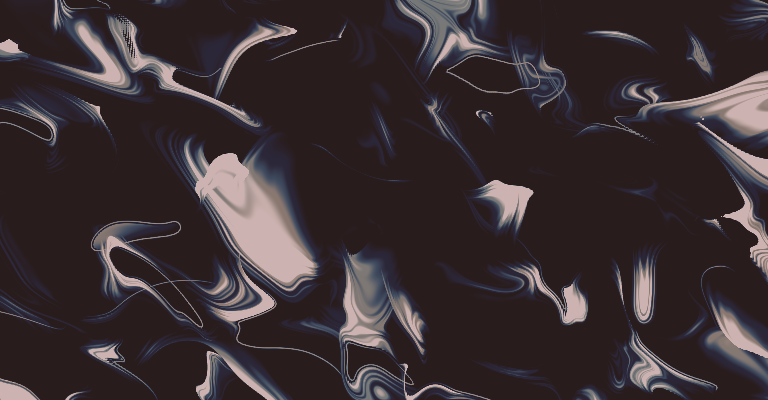
Write a Shadertoy shader that draws this background.

```glsl
// Dark liquid silk: warped folds with pale crests, blue sheen and fine flow streaks.

vec2 hashDirection(vec2 cell) {
    vec3 h = fract(vec3(cell.xyx) * vec3(0.1031, 0.1030, 0.0973));
    h += dot(h, h.yzx + 33.33);
    float angle = 6.2832 * fract((h.x + h.y) * h.z);
    return vec2(cos(angle), sin(angle));
}

float gradientNoise(vec2 p) {
    vec2 i = floor(p), f = fract(p);
    vec2 u = f * f * f * (f * (f * 6.0 - 15.0) + 10.0);
    vec2 e = vec2(0.0, 1.0);
    float a = dot(hashDirection(i), f);
    float b = dot(hashDirection(i + e.yx), f - e.yx);
    float c = dot(hashDirection(i + e.xy), f - e.xy);
    float d = dot(hashDirection(i + e.yy), f - e.yy);
    return mix(mix(a, b, u.x), mix(c, d, u.x), u.y);
}

// Pulls the plane into long curling strands
vec2 flowWarp(vec2 q) {
    float frequency = 0.9;
    for (int i = 0; i < 3; i++) {
        vec2 s = q * frequency + float(i) * 17.3;
        q += 0.7 / frequency * vec2(gradientNoise(s), gradientNoise(s.yx + 41.7));
        frequency *= 1.75;
    }
    return q;
}

// Brightness of one sheet: each fold fades in slowly and ends at a crisp edge
float foldSheet(vec2 p, float scale, float seed) {
    vec2 start = mat2(0.82, 0.57, -0.57, 0.82) * p * vec2(0.85, 1.35) * scale + seed;
    vec2 q = flowWarp(start);
    float phase = 1.4 * gradientNoise(q + 5.2) + 0.5 * q.y;
    float t = fract(phase);

    float pixel = 1.0 / iResolution.y;
    float slope = length(vec2(dFdx(phase), dFdy(phase))) / pixel + 0.02;

    // Uneven light over the sheet
    float light = smoothstep(-0.42, 0.42, gradientNoise(mix(start, q, 0.6) * 1.5 + 23.0));
    float value = t * light;

    // Streaks along the flow, faded where they get too thin
    float streak = gradientNoise(vec2(phase * 9.0, q.x * 1.5))
                 + 0.8 * gradientNoise(vec2(phase * 20.0, q.x * 2.0 + 9.0)) * smoothstep(0.07, 0.02, slope * pixel)
                 + 0.6 * gradientNoise(vec2(phase * 42.0, q.x * 2.6 + 31.0)) * smoothstep(0.03, 0.01, slope * pixel);
    value *= 1.0 + 0.5 * streak;

    // Crisp fold edge and a thin rim on some of the darker folds
    value *= smoothstep(0.0, max(0.006, 1.5 * pixel), (1.0 - t) / slope);
    float rim = smoothstep(max(0.006, 1.5 * pixel), 0.0, min(t, 1.0 - t) / slope);
    float rimLight = smoothstep(-0.1, 0.35, gradientNoise(q * 0.9 + 61.0));
    return max(value, 0.76 * rim * rimLight);
}

vec3 silkColour(float value, float warmth) {
    vec3 grey = mix(vec3(0.46, 0.47, 0.47), vec3(0.54, 0.47, 0.44), warmth);
    vec3 colour = vec3(0.16, 0.11, 0.11);
    colour = mix(colour, vec3(0.17, 0.15, 0.22), smoothstep(0.40, 0.54, value));
    colour = mix(colour, vec3(0.25, 0.30, 0.38), smoothstep(0.55, 0.64, value));
    colour = mix(colour, grey, smoothstep(0.62, 0.69, value));
    return mix(colour, vec3(0.80, 0.70, 0.69), smoothstep(0.71, 0.82, value));
}

void mainImage(out vec4 fragColor, in vec2 fragCoord) {
    vec2 p = (fragCoord - 0.5 * iResolution.xy) / iResolution.y;

    // Broad sheet with a finer one laid over it
    float broad = foldSheet(p, 2.1, 3.7);
    float fine = foldSheet(p, 3.5, 31.4);
    float value = max(broad, fine);

    float warmth = smoothstep(-0.3, 0.3, gradientNoise(p * 2.5 + 12.0));
    fragColor = vec4(silkColour(value, warmth), 1.0);
}
```
